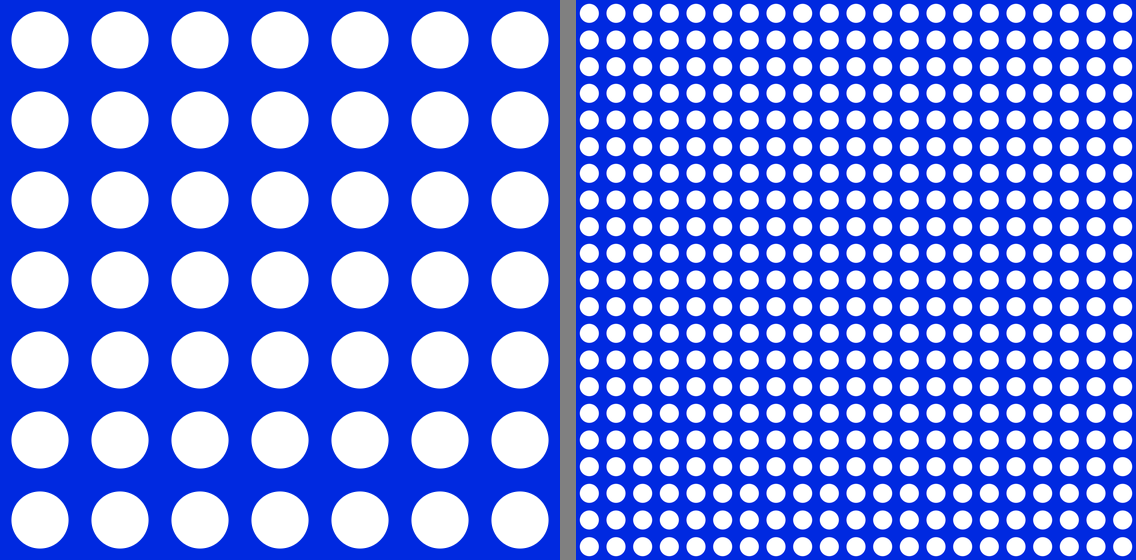
Left: one tile. Right: repeated 3 by 3.
A Shadertoy shader for this pattern:

```glsl
// Regular grid of plain white discs on a flat, saturated blue ground.
// The canvas is split into whole cells with fract, and each cell holds one
// centred disc drawn from its distance function, so the edges tile exactly.

#define REPEATS 7.0                       // cells across and down
#define DOT_RADIUS 0.357                  // in cell widths
#define EDGE_PIXELS 1.0                   // width of the smoothed rim
#define GROUND_COLOR vec3(0.0, 0.16, 0.88)
#define DOT_COLOR vec3(1.0)

// Signed distance to a disc centred on the origin, negative inside.
float discDistance(vec2 p, float radius) {
    return length(p) - radius;
}

void mainImage(out vec4 fragColor, in vec2 fragCoord) {
    // Cell coordinates, centred on each repeat
    vec2 uv = fragCoord / iResolution.xy;
    vec2 cell = fract(uv * REPEATS) - 0.5;

    // Antialiased coverage of the disc
    float pixel = REPEATS / min(iResolution.x, iResolution.y);
    float dist = discDistance(cell, DOT_RADIUS);
    float coverage = clamp(0.5 - dist / (pixel * EDGE_PIXELS), 0.0, 1.0);

    fragColor = vec4(mix(GROUND_COLOR, DOT_COLOR, coverage), 1.0);
}
```
